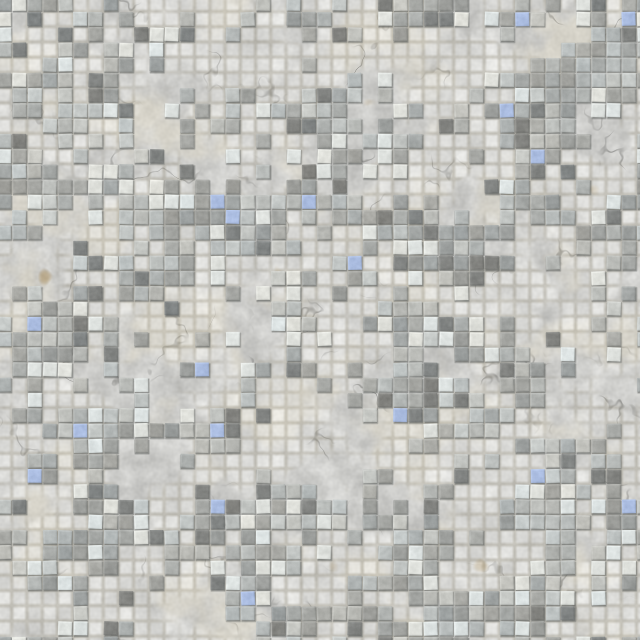
This texture is drawn by a three.js fragment shader. Its source:

```glsl
varying vec2 vUv;

const float TILES = 42.0;
const vec2 GRID_SHIFT = vec2(0.23, 0.75);
const vec3 PLASTER = vec3(0.80, 0.80, 0.79);
const vec3 IMPRINT = vec3(0.875, 0.875, 0.865);
const vec3 GROUT = vec3(0.745, 0.735, 0.70);
const vec3 SHADOW = vec3(0.40, 0.41, 0.40);
const vec3 CREAM = vec3(0.87, 0.85, 0.79);
const vec3 OCHRE = vec3(0.67, 0.58, 0.42);
const vec3 BLUE = vec3(0.67, 0.74, 0.88);

float hash(vec2 p, float seed) {
  return fract(sin(dot(p, vec2(127.1, 311.7)) + seed * 74.7) * 43758.5);
}

// Gradient noise that wraps after the given period
vec2 gradient(vec2 corner, vec2 period, float seed) {
  float angle = 6.2832 * hash(mod(corner, period), seed);
  return vec2(cos(angle), sin(angle));
}

float noise(vec2 uv, vec2 period, float seed) {
  vec2 p = uv * period;
  vec2 i = floor(p);
  vec2 f = p - i;
  vec2 w = f * f * f * (f * (f * 6.0 - 15.0) + 10.0);
  vec2 e = vec2(1.0, 0.0);
  float a = dot(gradient(i, period, seed), f);
  float b = dot(gradient(i + e.xy, period, seed), f - e.xy);
  float c = dot(gradient(i + e.yx, period, seed), f - e.yx);
  float d = dot(gradient(i + e.xx, period, seed), f - e.xx);
  return mix(mix(a, b, w.x), mix(c, d, w.x), w.y);
}

float fbm(vec2 uv, vec2 period, float seed) {
  float sum = 0.0;
  float gain = 1.0;
  for (int i = 0; i < 4; i++) {
    sum += gain * noise(uv, period, seed + float(i));
    period *= 2.0;
    gain *= 0.55;
  }
  return sum;
}

// Soft-edged rounded square
float softBox(vec2 p, float halfSize, float radius, float blur) {
  vec2 q = abs(p) - halfSize + radius;
  float d = length(max(q, 0.0)) + min(max(q.x, q.y), 0.0) - radius;
  return 1.0 - smoothstep(-blur, blur, d);
}

// 1 where a tile is still attached, in drifting clusters
float attached(vec2 cell) {
  vec2 center = (cell + 0.5) / TILES;
  float cluster = fbm(center, vec2(5.0, 8.0), 3.0);
  return step(0.03, cluster + 0.8 * (hash(cell, 1.0) - 0.5));
}

vec3 tileColor(vec2 cell) {
  float pick = hash(cell, 5.0);
  float tone = mix(0.60, 0.80, hash(cell, 6.0));
  tone = mix(tone, 0.51, step(pick, 0.12));
  tone = mix(tone, 0.88, step(0.82, pick));
  vec3 tint = mix(vec3(1.0, 1.0, 0.97), vec3(0.98, 1.01, 1.01), hash(cell, 7.0));
  return mix(tone * tint, BLUE, step(0.975, hash(cell, 8.0)));
}

vec3 plasterColor(vec2 uv) {
  vec3 color = PLASTER + 0.10 * fbm(uv, vec2(24.0), 11.0);
  color = mix(color, CREAM, 0.6 * smoothstep(0.0, 0.5, fbm(uv, vec2(7.0), 17.0)));
  // Broken ridges and rare rusty stains
  float ridge = 1.0 - smoothstep(0.0, 0.05, abs(fbm(uv, vec2(9.0), 23.0)));
  float broken = smoothstep(0.1, 0.4, noise(uv, vec2(13.0), 29.0));
  color -= 0.20 * ridge * broken;
  return mix(color, OCHRE, 0.65 * smoothstep(0.48, 0.66, noise(uv, vec2(22.0), 31.0)));
}

void main() {
  vec2 grid = vUv * TILES + GRID_SHIFT;
  vec2 cell = mod(floor(grid), TILES);
  vec2 p = fract(grid) - 0.5;

  // Pale bedding squares fading into bare plaster
  vec3 color = plasterColor(vUv);
  float bedding = smoothstep(-0.30, 0.05, fbm(vUv, vec2(6.0), 41.0));
  float pillow = softBox(p, 0.39, 0.12, 0.13);
  vec3 bed = mix(GROUT, IMPRINT + 0.09 * (hash(cell, 9.0) - 0.5), pillow);
  color = mix(color, bed + 0.5 * (color - PLASTER), 0.85 * bedding);

  // Shadows falling down and right of attached tiles
  float shade = 0.0;
  for (int y = 0; y <= 1; y++) {
    for (int x = -1; x <= 1; x++) {
      vec2 offset = vec2(float(x), float(y));
      float shadow = softBox(p - offset - vec2(0.05, -0.08), 0.47, 0.05, 0.10);
      shade = max(shade, shadow * attached(mod(cell + offset, TILES)));
    }
  }
  color = mix(color, SHADOW, 0.75 * shade);

  // Attached tile, slightly misplaced, with a lit upper left rim
  vec2 jitter = 0.05 * (vec2(hash(cell, 12.0), hash(cell, 13.0)) - 0.5);
  float tilt = 0.10 * (hash(cell, 14.0) - 0.5);
  vec2 q = mat2(cos(tilt), sin(tilt), -sin(tilt), cos(tilt)) * (p - jitter);
  float face = softBox(q, 0.455, 0.05, 0.05);
  vec3 tile = tileColor(cell) + 0.05 * fbm(vUv, vec2(60.0), 51.0);
  tile += 0.05 * smoothstep(0.30, 0.44, max(-q.x, q.y));
  tile -= 0.05 * smoothstep(0.32, 0.46, max(q.x, -q.y));
  color = mix(color, tile, face * attached(cell));

  // Fine grime over everything
  color += 0.03 * noise(vUv, vec2(150.0), 61.0);
  gl_FragColor = vec4(clamp(color, 0.0, 1.0), 1.0);
}
```
